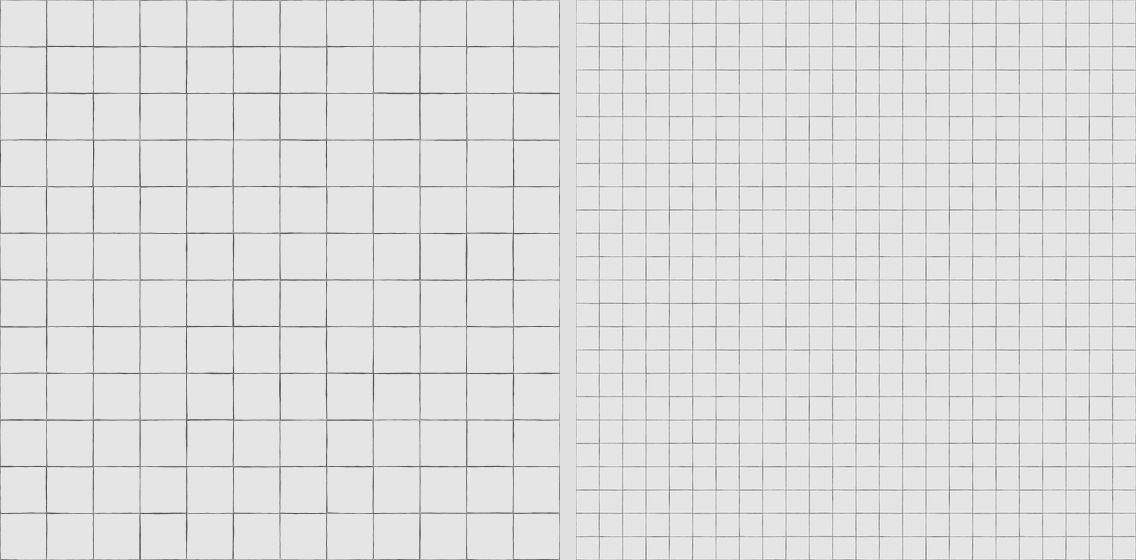
Left: one tile. Right: repeated 2 by 2.
This pattern is drawn by a WebGL 1 fragment shader. Its source:

```glsl
precision highp float;

// Square pale tiles in a regular grid, parted by thin dark joints.
// Each side of each tile gets its own slanted, slightly ragged inset,
// so the joints swell and taper; hashes use the tile index, so it wraps.

#define TILES 12.0          // repeats across and down
#define INSET_MIN 0.003     // thinnest half joint, in tile widths
#define INSET_SLANT 0.012   // extra inset that varies along a side
#define RAGGED 0.008        // height of the small edge bumps
#define BUMPS 9.0           // coarse bumps along a side
#define SOFTNESS 0.024      // least width of the edge blur, in tile widths
#define FACE_GREY 0.898
#define JOINT_GREY 0.34

uniform vec2 u_resolution;

float hash(vec3 p) {
  p = fract(p * vec3(0.1031, 0.1030, 0.0973));
  p += dot(p, p.yzx + 33.33);
  return fract((p.x + p.y) * p.z);
}

// One-dimensional value noise, with a separate sequence for each seed.
float sideNoise(float x, vec2 tile, float seed) {
  float i = floor(x);
  float t = smoothstep(0.0, 1.0, x - i);
  float a = hash(vec3(tile, seed + i));
  float b = hash(vec3(tile, seed + i + 1.0));
  return mix(a, b, t);
}

// Distance from the cell border at which the tile face begins.
float sideInset(float along, vec2 tile, float side) {
  float seed = 7.0 + side * 101.0;
  float slant = sideNoise(along * 1.5, tile, seed);
  float coarse = sideNoise(along * BUMPS, tile, seed + 20.0);
  float fine = sideNoise(along * BUMPS * 3.0, tile, seed + 50.0);
  float bumps = coarse * coarse * 0.7 + fine * 0.3;
  return INSET_MIN + INSET_SLANT * slant * slant + RAGGED * bumps;
}

// Light coverage of the face, measured inward from one side.
float sideCover(float dist, float along, vec2 tile, float side, float blur) {
  float inset = sideInset(along, tile, side);
  return clamp((dist - inset) / blur + 0.5, 0.0, 1.0);
}

void main() {
  vec2 grid = gl_FragCoord.xy / u_resolution * TILES;
  vec2 tile = mod(floor(grid), TILES);
  vec2 f = fract(grid);
  float pixel = TILES / min(u_resolution.x, u_resolution.y);
  float blur = max(pixel, SOFTNESS);

  // Left, right, bottom and top sides.
  float face = sideCover(f.x, f.y, tile, 0.0, blur);
  face = min(face, sideCover(1.0 - f.x, f.y, tile, 1.0, blur));
  face = min(face, sideCover(f.y, f.x, tile, 2.0, blur));
  face = min(face, sideCover(1.0 - f.y, f.x, tile, 3.0, blur));

  gl_FragColor = vec4(vec3(mix(JOINT_GREY, FACE_GREY, face)), 1.0);
}
```
